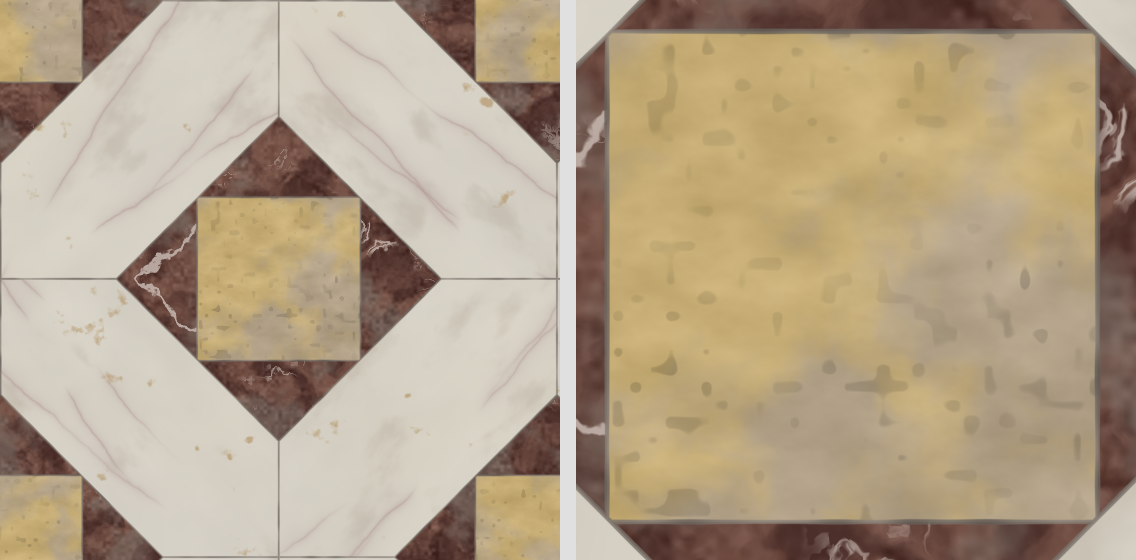
Left: the whole. Right: its middle third, enlarged.
Give the GLSL for this pattern, as a WebGL 1 fragment shader.

```glsl
precision highp float;
uniform vec2 u_resolution;

// Layout, in canvas units
const vec2 CENTRE = vec2(0.4978, 0.5020);
const float CELL = 0.4968;         // spacing of the joint grid
const float DIAMOND = 0.2895;      // half diagonal of a diamond
const float SQUARE = 0.1460;       // half side of an inset square
const float JOINT = 0.0014;        // half width of a joint

// Stone colours
const vec3 MARBLE_COOL = vec3(0.830, 0.815, 0.790);
const vec3 MARBLE_WARM = vec3(0.842, 0.818, 0.765);
const vec3 MARBLE_STAIN = vec3(0.71, 0.67, 0.61);
const vec3 MARBLE_VEIN = vec3(0.69, 0.60, 0.58);
const vec3 RUST = vec3(0.68, 0.55, 0.35);
const vec3 OCHRE = vec3(0.775, 0.675, 0.455);
const vec3 OCHRE_GREY = vec3(0.695, 0.630, 0.530);
const vec3 RED_DARK = vec3(0.30, 0.185, 0.165);
const vec3 RED_LIGHT = vec3(0.47, 0.33, 0.285);
const vec3 RED_GREY = vec3(0.46, 0.40, 0.365);
const vec3 CALCITE = vec3(0.76, 0.70, 0.67);
const vec3 GROUT = vec3(0.47, 0.44, 0.41);

// Calcite in the central triangles: right, top, left, bottom
const vec4 CALCITE_AMOUNT = vec4(0.85, 0.12, 0.05, 0.80);

float hash(vec2 p) {
  vec3 q = fract(p.xyx * 0.1031);
  q += dot(q, q.yzx + 33.33);
  return fract((q.x + q.y) * q.z);
}

float noise(vec2 p) {
  vec2 i = floor(p), f = fract(p);
  f = f * f * (3.0 - 2.0 * f);
  return mix(mix(hash(i), hash(i + vec2(1, 0)), f.x),
             mix(hash(i + vec2(0, 1)), hash(i + vec2(1, 1)), f.x), f.y);
}

float fbm(vec2 p) {
  float sum = 0.0, amp = 0.5;
  for (int i = 0; i < 5; i++) {
    sum += amp * noise(p);
    p = mat2(1.6, 1.2, -1.2, 1.6) * p + 7.3;
    amp *= 0.5;
  }
  return sum;
}

// Pale slab; s.x runs along it and s.y across it
vec3 marble(vec2 s, float seed) {
  vec2 o = s + seed * 37.0 + 50.0;
  vec3 col = mix(MARBLE_COOL, MARBLE_WARM, 0.6 * seed + 0.5 * noise(o * 4.0));
  col += 0.06 * (fbm(o * vec2(6.0, 11.0)) - 0.48);
  col = mix(col, MARBLE_STAIN, 0.42 * smoothstep(0.56, 0.80, fbm(o * vec2(9.0, 15.0) + 4.0)));
  for (int i = 0; i < 3; i++) {
    float k = float(i) + seed * 19.0;
    float offset = (hash(vec2(k, 3.1)) - 0.5) * 0.24;
    float slope = (hash(vec2(k, 8.7)) - 0.5) * 0.5;
    float wobble = 0.035 * (fbm(o * 9.0 + k) - 0.48);
    float d = abs(s.y - offset - slope * s.x - wobble);
    float fade = smoothstep(0.40, 0.75, noise(vec2(s.x * 7.0 + k * 5.0 + 40.0, k)));
    col = mix(col, MARBLE_VEIN, fade * (0.45 * exp(-d * 500.0) + 0.22 * exp(-d * 75.0)));
  }
  return mix(col, RUST, 0.6 * smoothstep(0.74, 0.84, fbm(o * 21.0 + 9.0)));
}

// Yellow square, greyer in cloudy patches
vec3 ochre(vec2 p, float seed, float greyness) {
  vec2 o = p + seed * 23.0 + 30.0;
  float cloud = fbm(o * 11.0 + 1.5 * fbm(o * 7.0));
  vec3 col = mix(OCHRE, OCHRE_GREY, smoothstep(0.32, 0.62, cloud + greyness));
  col += 0.16 * (fbm(o * vec2(24.0, 38.0)) - 0.48);
  float pits = smoothstep(0.76, 0.88, noise(o * 95.0)) * noise(o * 20.0);
  return col * (1.0 - 0.16 * pits);
}

// Dark red triangle with calcite veins
vec3 redStone(vec2 p, float seed, float calcite) {
  vec2 o = p + seed * 41.0 + 60.0;
  vec2 warp = vec2(fbm(o * 15.0), fbm(o * 15.0 + 31.0));
  vec3 col = mix(RED_DARK, RED_LIGHT, smoothstep(0.28, 0.70, fbm(o * 22.0 + 3.0 * warp)));
  col = mix(col, RED_GREY, 0.7 * smoothstep(0.46, 0.66, fbm(o * 14.0 + 5.0)));
  col += 0.16 * (noise(o * 150.0) - 0.5) * noise(o * 45.0);
  float field = fbm(o * 17.0 + 4.0 * warp);
  float vein = 1.0 - smoothstep(0.008, 0.035 + 0.035 * calcite, abs(field - 0.5));
  float patches = smoothstep(0.62 - 0.24 * calcite, 0.78 - 0.20 * calcite, fbm(o * 12.0 + 19.0));
  return mix(col, CALCITE, vein * patches * (0.45 + 0.5 * calcite));
}

void main() {
  vec2 uv = gl_FragCoord.xy / u_resolution;
  float px = 1.0 / min(u_resolution.x, u_resolution.y);
  vec2 q = (uv - CENTRE) / CELL;

  // Nearest diamond on the staggered lattice
  vec2 nodeA = 2.0 * floor(q * 0.5 + 0.5);
  vec2 nodeB = 2.0 * floor(q * 0.5) + 1.0;
  vec2 a = abs(q - nodeA), b = abs(q - nodeB);
  bool inner = a.x + a.y < b.x + b.y;
  vec2 node = inner ? nodeA : nodeB;
  vec2 p = (q - node) * CELL, m = abs(p);
  float dDiamond = (m.x + m.y - DIAMOND) * 0.70711;
  float dSquare = max(m.x, m.y) - SQUARE;

  // Marble slabs run diagonally, turning in alternate cells
  vec2 cell = floor(q), c = (fract(q) - 0.5) * CELL;
  float turn = mod(cell.x + cell.y, 2.0) < 0.5 ? -1.0 : 1.0;
  vec2 slab = vec2(c.x + turn * c.y, c.y - turn * c.x) * 0.70711;
  vec3 col = marble(slab, hash(cell + 12.0));

  // Triangles, each cut from its own piece
  bool sideways = m.x > m.y;
  float side = sideways ? (p.x > 0.0 ? 0.0 : 2.0) : (p.y > 0.0 ? 1.0 : 3.0);
  vec2 pair = sideways ? CALCITE_AMOUNT.xz : CALCITE_AMOUNT.yw;
  float calcite = inner ? (side < 1.5 ? pair.x : pair.y) : 0.12;
  vec3 red = redStone(p, hash(node * 3.0 + side + 20.0), calcite);
  float bend = m.x + m.y - 0.245 + 0.07 * (fbm(p * 28.0 + 70.0) - 0.48);
  float chevron = 1.0 - smoothstep(0.002, 0.006, abs(bend));
  if (inner && side == 2.0) red = mix(red, CALCITE, 0.9 * chevron);
  col = mix(col, red, 1.0 - smoothstep(-px, px, dDiamond));

  // Inset squares
  float greyness = inner ? clamp(p.x * 0.9, -0.08, 0.10) : -0.06;
  float inset = max(dSquare, dDiamond);
  col = mix(col, ochre(p, hash(node + 40.0), greyness), 1.0 - smoothstep(-px, px, inset));

  // Joints, unevenly worn
  vec2 grid = abs(fract(q + 0.5) - 0.5) * CELL;
  float joint = dDiamond > 0.0 ? min(grid.x, grid.y) : abs(dSquare);
  joint = min(joint, abs(dDiamond));
  float wear = noise(uv * 45.0 + 15.0);
  float line = 1.0 - smoothstep(JOINT - px, JOINT + px, joint + 0.0006 * (wear - 0.5));
  col = mix(col, GROUT * (0.8 + 0.4 * wear), 0.85 * line);
  gl_FragColor = vec4(col, 1.0);
}
```
